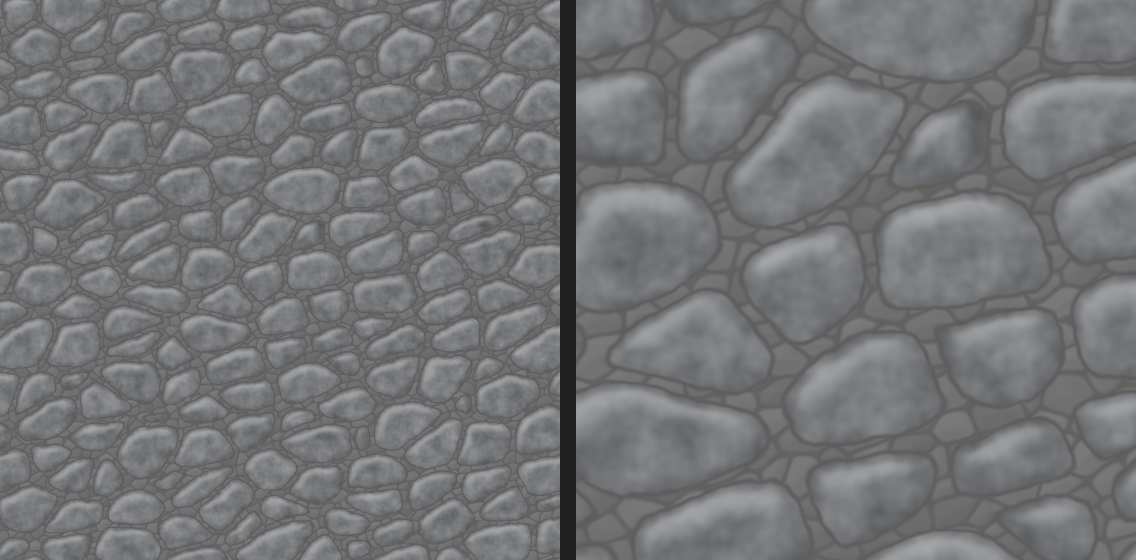
Left: the whole. Right: its middle third, enlarged.
Give the GLSL for this texture, as a three.js fragment shader.

```glsl
// Weathered grey cobblestones with lit upper rims, set in pebble-filled mortar.
varying vec2 vUv;

#define STONE_CELLS vec2(10.8, 15.8)
#define PEBBLE_CELLS vec2(42.0, 60.0)
#define TILT 0.28
#define STONE_ROUNDING 0.0065
#define STONE_GAP 0.0048
#define MOTTLE 0.125
#define RIM_LIGHT 0.135
#define EDGE_BLUR 0.0013
#define LIGHT_DIR vec2(-0.5, 0.866)
#define STONE_COLOR vec3(0.474, 0.480, 0.490)
#define PEBBLE_COLOR vec3(0.442, 0.443, 0.442)
#define MORTAR_COLOR vec3(0.385, 0.383, 0.380)

vec3 hash3(vec2 p) {
  vec3 q = fract(p.xyx * vec3(0.1031, 0.1030, 0.0973));
  q += dot(q, q.yxz + 33.33);
  return fract((q.xxy + q.yzz) * q.zyx);
}

float cornerSlope(vec2 cell, vec2 offset) {
  return dot(hash3(cell).xy * 2.0 - 1.0, offset);
}

float gradientNoise(vec2 p) {
  vec2 i = floor(p), f = fract(p);
  vec2 u = f * f * f * (f * (f * 6.0 - 15.0) + 10.0);
  vec2 e = vec2(1.0, 0.0);
  return mix(
    mix(cornerSlope(i, f), cornerSlope(i + e, f - e), u.x),
    mix(cornerSlope(i + e.yx, f - e.yx), cornerSlope(i + e.xx, f - e.xx), u.x), u.y);
}

vec2 noise2(vec2 p) {
  return vec2(gradientNoise(p), gradientNoise(p + 37.7));
}

float mottling(vec2 p) {
  return gradientNoise(p * 34.0) + 0.6 * gradientNoise(p * 71.0 + 9.0)
       + 0.4 * gradientNoise(p * 150.0 + 21.0);
}

// Rounded, weighted Voronoi: xy = outward normal, z = border distance, w = cell id.
vec4 roundedCells(vec2 p, vec2 cells, float sizeSpread, float rounding) {
  float c = cos(TILT), s = sin(TILT);
  mat2 toCell = mat2(cells.x * c, -cells.y * s, cells.x * s, cells.y * c);
  vec2 q = toCell * p, base = floor(q);

  // Find the owning site
  vec2 owner = vec2(0.0);
  float ownerPower = 1e5, id = 0.0;
  for (int y = -2; y <= 2; y++)
  for (int x = -2; x <= 2; x++) {
    vec2 cell = base + vec2(x, y);
    vec3 h = hash3(cell);
    vec2 site = cell + 0.08 + 0.84 * h.xy - q;
    float power = dot(site, site) - sizeSpread * h.z;
    if (power < ownerPower) {
      ownerPower = power;
      owner = site;
      id = fract(h.x * 17.3 + h.y * 5.1);
    }
  }

  // Blend the distances to all bisectors, measured in canvas units
  float total = 1e-9;
  vec2 normal = vec2(0.0);
  for (int y = -2; y <= 2; y++)
  for (int x = -2; x <= 2; x++) {
    vec2 cell = base + vec2(x, y);
    vec3 h = hash3(cell);
    vec2 site = cell + 0.08 + 0.84 * h.xy - q;
    vec2 away = site - owner;
    if (dot(away, away) > 1e-5) {
      vec2 slope = away * toCell;
      float power = dot(site, site) - sizeSpread * h.z;
      float dist = 0.5 * (power - ownerPower) / length(slope);
      float weight = exp(-dist / rounding);
      total += weight;
      normal += weight * normalize(slope);
    }
  }
  return vec4(normal / total, -rounding * log(total), id);
}

vec3 mortarColor(vec2 p, float clearance) {
  vec4 pebble = roundedCells(p + 0.003 * noise2(p * 60.0), PEBBLE_CELLS, 0.35, 0.0012);
  float inside = min(pebble.z - 0.0013, clearance - 0.0022);
  float cover = smoothstep(-EDGE_BLUR, EDGE_BLUR, inside);
  vec3 tone = PEBBLE_COLOR + 0.045 * (pebble.w - 0.5);
  tone += 0.012 * dot(pebble.xy, LIGHT_DIR);
  return mix(MORTAR_COLOR, tone, cover) + 0.015 * mottling(p * 1.5);
}

vec3 stoneColor(vec2 p, vec2 normal, float depth, float id) {
  float facing = dot(normal, LIGHT_DIR);
  float rim = smoothstep(0.0005, 0.0065, depth) * (1.0 - smoothstep(0.007, 0.019, depth));
  float edge = 1.0 - smoothstep(0.0, 0.009, depth);
  float tone = MOTTLE * mottling(p) + 0.03 * (id - 0.5);
  tone *= 1.0 - 0.6 * rim * max(facing, 0.0);
  tone += RIM_LIGHT * rim * smoothstep(0.0, 0.9, facing);
  tone -= edge * (0.025 + 0.035 * max(-facing, 0.0));
  tone -= 0.014 * smoothstep(0.012, 0.03, depth);
  return STONE_COLOR + tone;
}

void main() {
  // Bend the layout broadly, then roughen the outlines
  vec2 p = vUv + 0.016 * noise2(vUv * 7.0) + 0.006 * noise2(vUv * 32.0)
         + 0.0018 * noise2(vUv * 120.0);
  vec4 stone = roundedCells(p, STONE_CELLS, 0.45, STONE_ROUNDING);
  float depth = stone.z - STONE_GAP;

  vec3 mortar = mortarColor(vUv, -depth);
  mortar -= 0.02 * (1.0 - smoothstep(0.0, 0.004, -depth));
  vec3 color = mix(mortar, stoneColor(vUv, stone.xy, depth, stone.w),
                   smoothstep(-EDGE_BLUR, EDGE_BLUR, depth));
  gl_FragColor = vec4(color, 1.0);
}
```
